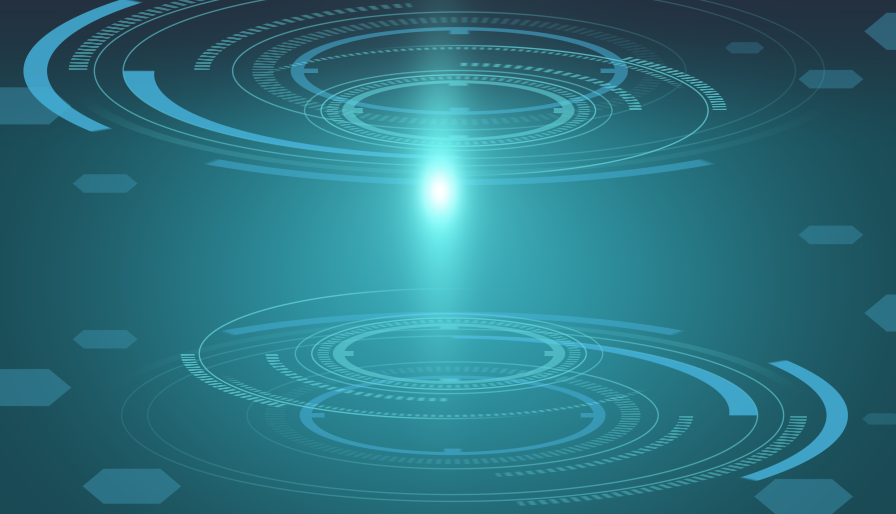
This background is drawn by a Shadertoy shader. Its source:

```glsl
// Two tilted instrument dials above and below a bright flare on a teal field.
// Each dial is a set of rings, arcs and dashes in squashed polar space;
// flat hexagons drift at the sides. Lengths are in canvas heights.

const vec3 TEAL_MID  = vec3(0.19, 0.61, 0.67);
const vec3 TEAL_EDGE = vec3(0.10, 0.29, 0.33);
const vec3 NIGHT     = vec3(0.14, 0.18, 0.24);
const vec3 ARC_BLUE  = vec3(0.27, 0.69, 0.85);
const vec3 LINE_CYAN = vec3(0.38, 0.82, 0.85);
const vec3 HEX_BLUE  = vec3(0.25, 0.60, 0.72);
const vec3 FLARE     = vec3(0.45, 0.98, 0.97);

const vec2 FLARE_POS        = vec2(-0.016, 0.628);
const vec2 UPPER_LARGE_POS  = vec2(0.022, 0.862);
const vec2 UPPER_SMALL_POS  = vec2(0.020, 0.785);
const vec2 LOWER_LARGE_POS  = vec2(0.009, 0.192);
const vec2 LOWER_SMALL_POS  = vec2(0.002, 0.312);
const float LOWER_SCALE = 0.907;
const float TILT = 0.26;
const float LINE_WIDTH = 0.0013;
const float TAU = 6.2831853;

// Radius, angle in turns, and canvas distance to radius factor
struct Polar { float r; float turn; float slope; float aa; };

Polar toPolar(vec2 p, float scale, float pixel) {
    vec2 q = p / (scale * vec2(1.0, TILT));
    float r = max(length(q), 0.001);
    float slope = length(q / r / vec2(1.0, TILT)) / abs(scale);
    return Polar(r, atan(q.y, q.x) / TAU, slope, 0.7 * pixel * slope);
}

float arc(Polar d, float middle, float halfSpan, float feather) {
    float away = abs(fract(d.turn - middle + 0.5) - 0.5);
    return 1.0 - smoothstep(halfSpan - feather, halfSpan + feather, away);
}

float band(Polar d, float inner, float outer) {
    return smoothstep(-d.aa, d.aa, d.r - inner) * smoothstep(-d.aa, d.aa, outer - d.r);
}

float line(Polar d, float radius) {
    float away = abs(d.r - radius) / d.slope;
    float aa = d.aa / d.slope;
    return 1.0 - smoothstep(LINE_WIDTH - aa, LINE_WIDTH + aa, away);
}

float dashes(Polar d, float inner, float outer, float count) {
    float aa = min(count * d.aa / (TAU * d.r), 0.25);
    float away = abs(fract(d.turn * count) - 0.5);
    return band(d, inner, outer) * (1.0 - smoothstep(0.27 - aa, 0.27 + aa, away));
}

// Four short marks on the inside of a ring
float ticks(Polar d, float inner, float outer) {
    float away = abs(fract(d.turn * 4.0 + 0.5) - 0.5) * TAU * d.r / 4.0;
    return band(d, inner, outer) * (1.0 - smoothstep(0.018 - d.aa, 0.018 + d.aa, away));
}

vec3 largeDial(vec3 col, Polar d) {
    float fade = mix(0.22, 1.0, 0.5 - 0.5 * cos(d.turn * TAU));
    float taper = clamp((fract(d.turn) - 0.5) * 4.0, 0.0, 1.0);
    float bold = band(d, mix(0.593, 0.635, taper), 0.654) * arc(d, 0.625, 0.125, 0.002);
    bold = max(bold, band(d, 0.802, 0.848) * arc(d, 0.49, 0.10, 0.002));
    bold = max(bold, 0.6 * band(d, 0.81, 0.855) * arc(d, 0.75, 0.098, 0.002));
    float ring = max(band(d, 0.303, 0.328), ticks(d, 0.275, 0.328));

    float fine = max(line(d, 0.441), max(line(d, 0.654), line(d, 0.710)));
    fine = max(fine, 0.55 * dashes(d, 0.362, 0.403, 120.0));
    fine = max(fine, 0.8 * dashes(d, 0.486, 0.516, 130.0) * arc(d, 0.39, 0.11, 0.002));
    fine = max(fine, 0.8 * dashes(d, 0.724, 0.760, 190.0) * arc(d, 0.39, 0.11, 0.002));
    fine = max(fine, 0.35 * band(d, 0.745, 0.775) * arc(d, 0.75, 0.16, 0.06));

    col = mix(col, ARC_BLUE, 0.55 * ring);
    col = mix(col, LINE_CYAN, 0.65 * fine * fade);
    return mix(col, ARC_BLUE, 0.85 * bold);
}

vec3 smallDial(vec3 col, Polar d) {
    float ring = max(band(d, 0.204, 0.226), ticks(d, 0.186, 0.226));
    float fine = max(line(d, 0.267), 0.7 * line(d, 0.299));
    fine = max(fine, 0.6 * dashes(d, 0.234, 0.256, 90.0));
    fine = max(fine, 0.8 * dashes(d, 0.333, 0.357, 100.0) * arc(d, 0.125, 0.125, 0.002));
    fine = max(fine, line(d, 0.486) * arc(d, 0.02, 0.24, 0.06));
    fine = max(fine, 0.7 * dashes(d, 0.458, 0.474, 190.0) * arc(d, 0.23, 0.16, 0.02));
    fine = max(fine, 0.9 * dashes(d, 0.495, 0.522, 170.0) * arc(d, 0.07, 0.07, 0.002));
    return mix(col, LINE_CYAN, max(0.6 * ring, 0.8 * fine));
}

float hexagon(vec2 p, vec2 halfSize, float pixel) {
    p = abs(p);
    float dist = max(p.y - halfSize.y, (p.x + 1.2 * p.y - halfSize.x) / 1.56);
    return 1.0 - smoothstep(-0.7 * pixel, 0.7 * pixel, dist);
}

// Hexagons in left and right columns, the right one shifted
float hexField(vec2 p, float pixel) {
    float cover = 0.0;
    for (int i = 0; i < 4; i++) {
        float side = float(i % 2), row = float(i / 2);
        vec2 small = vec2(-0.667 + 1.412 * side, 0.643 + 0.203 * side - 0.303 * row);
        vec2 large = vec2(-0.835 + 1.708 * side, 0.794 + 0.145 * side - 0.548 * row);
        vec2 low = vec2(-0.615 + 1.307 * side, 0.054 - 0.020 * side);
        vec2 tiny = vec2(0.577 + 0.267 * row, 0.907 - 0.722 * row);
        cover = max(cover, 0.85 * hexagon(p - small, vec2(0.063, 0.018), pixel));
        cover = max(cover, hexagon(p - large, vec2(0.102 - 0.039 * side, 0.036), pixel));
        cover = max(cover, hexagon(p - low, vec2(0.096, 0.034), pixel));
        cover = max(cover, 0.6 * hexagon(p - tiny, vec2(0.038, 0.011), pixel));
    }
    return cover;
}

void mainImage(out vec4 fragColor, in vec2 fragCoord) {
    float pixel = 1.0 / iResolution.y;
    vec2 p = (fragCoord - vec2(0.5 * iResolution.x, 0.0)) * pixel;

    // Teal field, darkening to the sides and the top
    float away = length((p - vec2(0.0, 0.45)) / vec2(1.0, 0.75));
    vec3 col = mix(TEAL_MID, TEAL_EDGE, smoothstep(0.0, 1.05, away));
    col = mix(col, NIGHT, 0.92 * smoothstep(0.70, 1.02, p.y));
    col = mix(col, HEX_BLUE, 0.45 * hexField(p, pixel));

    // Dials; a negative scale turns the lower pair by half a turn
    col = largeDial(col, toPolar(p - UPPER_LARGE_POS, 1.0, pixel));
    col = smallDial(col, toPolar(p - UPPER_SMALL_POS, 1.0, pixel));
    col = largeDial(col, toPolar(p - LOWER_LARGE_POS, -LOWER_SCALE, pixel));
    col = smallDial(col, toPolar(p - LOWER_SMALL_POS, -1.0, pixel));

    // Flare: tall beam, halo and white core
    vec2 f = p - FLARE_POS;
    vec2 wide = f / vec2(0.24, 0.28), beam = f / vec2(0.055, 0.30), core = f / vec2(0.032, 0.047);
    float glow = 0.20 * exp(-dot(wide, wide)) + 0.42 * exp(-dot(beam, beam));
    glow += 0.85 * exp(-length(f / vec2(0.058, 0.085)));
    col = mix(col, FLARE, min(glow, 1.0));
    col = mix(col, vec3(1.0), exp(-dot(core, core)));
    fragColor = vec4(col, 1.0);
}
```
